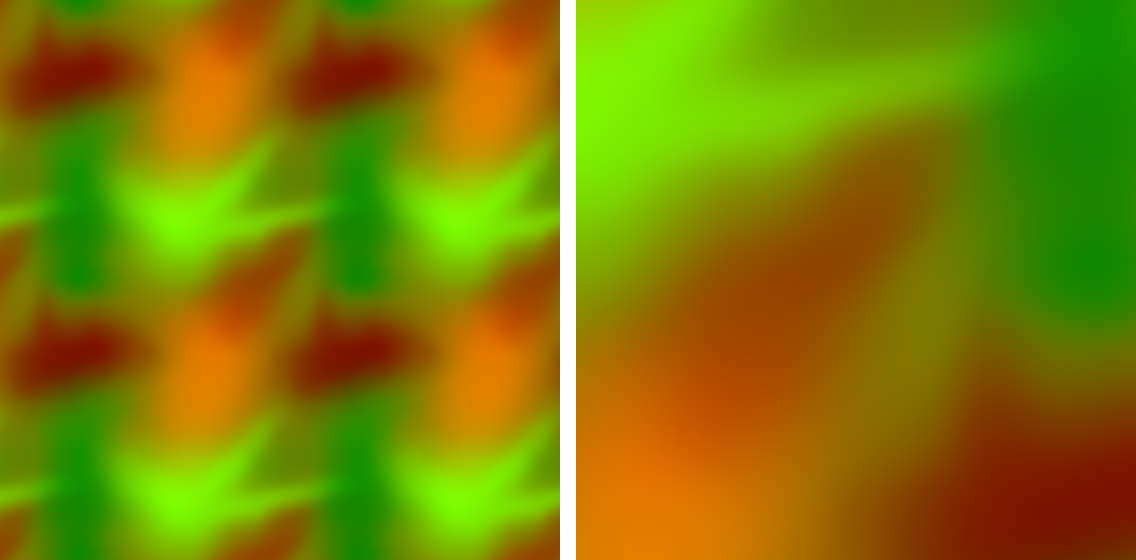
Left, the full canvas; right, a detail of the centre.
Write a three.js fragment shader that draws this pattern.

```glsl
varying vec2 vUv;

const float REPEATS = 2.0;
const vec2 OLIVE = vec2(0.49, 0.49);

float hash(vec2 cell) {
  return fract(sin(dot(cell, vec2(127.1, 311.7))) * 4375.85);
}

// Value noise that wraps after a whole number of cells
float wrapNoise(vec2 p, float cells) {
  vec2 q = p * cells;
  vec2 i = floor(q);
  vec2 f = fract(q);
  f = f * f * f * (f * (f * 6.0 - 15.0) + 10.0);
  vec2 a = mod(i, cells);
  vec2 b = mod(i + 1.0, cells);
  float low = mix(hash(a), hash(vec2(b.x, a.y)), f.x);
  float high = mix(hash(vec2(a.x, b.y)), hash(b), f.x);
  return mix(low, high, f.y);
}

vec2 wrapWarp(vec2 p, float cells, float amount) {
  vec2 n = vec2(wrapNoise(p, cells), wrapNoise(p.yx + 0.37, cells));
  return (n - 0.5) * amount;
}

// Soft tilted ellipse, summed over neighbouring tiles
float lobe(vec2 p, vec2 centre, vec2 radii, float tilt) {
  float c = cos(tilt);
  float s = sin(tilt);
  vec2 nearest = fract(p - centre + 0.5) - 0.5;
  float sum = 0.0;
  for (int y = -1; y <= 1; y++) {
    for (int x = -1; x <= 1; x++) {
      vec2 d = nearest + vec2(float(x), float(y));
      vec2 e = vec2(c * d.x + s * d.y, c * d.y - s * d.x) / radii;
      sum += exp(-pow(dot(e, e), 1.2));
    }
  }
  return sum;
}

// Red and green levels of one tile
vec2 flowTone(vec2 p) {
  vec2 tone = OLIVE;

  // Dark red sweep
  tone += vec2(0.01, -0.41) * lobe(p, vec2(0.21, 0.70), vec2(0.24, 0.14), 0.35);
  tone += vec2(0.02, -0.16) * lobe(p, vec2(0.43, 0.73), vec2(0.13, 0.10), -0.3);
  tone += vec2(0.01, -0.12) * lobe(p, vec2(0.15, 0.87), vec2(0.06, 0.10), -0.2);

  // Orange sweep
  tone += vec2(0.39, 0.01) * lobe(p, vec2(0.73, 0.61), vec2(0.28, 0.17), 1.0);
  tone += vec2(0.18, -0.03) * lobe(p, vec2(0.66, 0.83), vec2(0.14, 0.13), 0.0);

  // Bright green sweep
  tone += vec2(-0.01, 0.44) * lobe(p, vec2(0.70, 0.22), vec2(0.22, 0.19), 0.5);
  tone += vec2(-0.03, 0.20) * lobe(p, vec2(0.50, 0.27), vec2(0.15, 0.13), -0.6);
  tone += vec2(-0.02, 0.18) * lobe(p, vec2(0.89, 0.42), vec2(0.17, 0.07), 0.9);

  // Dark green sweep
  tone += vec2(-0.40, 0.03) * lobe(p, vec2(0.28, 0.18), vec2(0.15, 0.23), 0.0);
  tone += vec2(-0.24, 0.07) * lobe(p, vec2(0.28, 0.47), vec2(0.20, 0.16), 0.6);
  tone += vec2(-0.18, 0.02) * lobe(p, vec2(0.32, 0.00), vec2(0.12, 0.07), 0.0);

  // Brown patches, pale streak and olive hollow
  tone += vec2(0.06, -0.22) * lobe(p, vec2(0.86, 0.93), vec2(0.13, 0.16), -0.2);
  tone += vec2(0.04, -0.19) * lobe(p, vec2(0.99, 0.10), vec2(0.14, 0.07), 0.7);
  tone += vec2(0.00, 0.24) * lobe(p, vec2(0.01, 0.21), vec2(0.20, 0.05), 0.25);
  tone += vec2(-0.10, 0.00) * lobe(p, vec2(0.97, 0.33), vec2(0.10, 0.09), 0.5);
  return tone;
}

void main() {
  vec2 tile = fract(vUv * REPEATS);
  vec2 warped = tile + wrapWarp(tile, 5.0, 0.05) + wrapWarp(tile, 11.0, 0.018);
  gl_FragColor = vec4(clamp(flowTone(warped), 0.0, 1.0), 0.0, 1.0);
}
```
